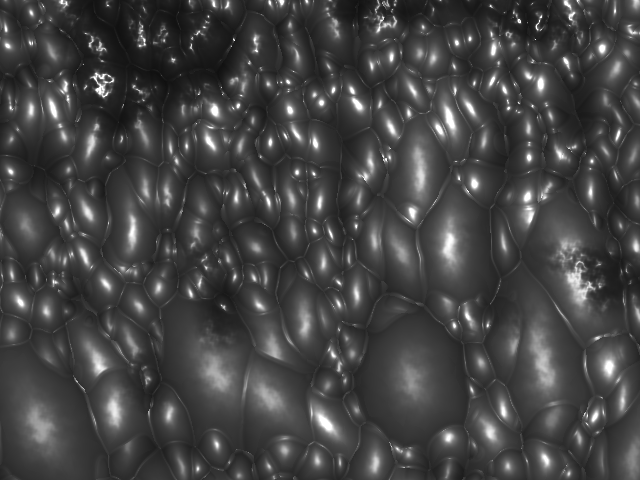
Give the GLSL for this texture, as a Shadertoy shader.

```glsl
// Glossy grey botryoidal mineral: tilted, egg-shaped domes in four sizes are
// merged by height, so large ones bury small ones. The creases are filleted
// in places, and highlights come from surface slope roughened by sines.

#define STRETCH 1.35       // height of a scatter cell over its width
#define TILT 0.2           // mean lean of the domes, radians
#define LIFT 0.85          // dome height over its radius
#define FILLET 0.008       // width of the rounded creases
#define BODY_GREY 0.125    // grey of steep flanks
#define FACING_GREY 0.155  // extra grey where the surface faces the eye
#define HALO 0.21          // strength of the soft highlight
#define GLINT 0.72         // strength of the sharp highlight

struct Surface {
    float top, next;          // two greatest heights
    vec2 slope, nextSlope;    // their gradients
    float tone, nextTone;     // random value of their domes
};

vec4 hash4(vec2 c) {
    vec4 q = fract(c.xyxy * vec4(0.1031, 0.1030, 0.0973, 0.1099));
    q += dot(q, q.wzxy + 33.33);
    return fract((q.xxyz + q.yzzw) * q.zywx);
}

// Layered, rotated sines, about -1 to 1
float waves(vec2 p) {
    float sum = 0.0, amp = 0.5;
    for (int i = 0; i < 4; i++) {
        p = mat2(0.8, 0.6, -0.6, 0.8) * p * 1.7 + 1.3;
        sum += amp * sin(p.x + 1.3 * sin(p.y));
        amp *= 0.6;
    }
    return sum;
}

void addDome(inout Surface s, float height, vec2 slope, float tone) {
    if (height > s.top) {
        s.next = s.top;
        s.nextSlope = s.slope;
        s.nextTone = s.tone;
        s.top = height;
        s.slope = slope;
        s.tone = tone;
    } else if (height > s.next) {
        s.next = height;
        s.nextSlope = slope;
        s.nextTone = tone;
    }
}

// Scatter domes of one size; "lower" makes them denser toward the bottom
void addLayer(inout Surface s, vec2 p, float size, float amount, float lower, float sink) {
    vec2 cell = size * vec2(1.0, STRETCH);
    vec2 home = floor(p / cell);
    for (int j = -1; j <= 1; j++)
    for (int i = -1; i <= 1; i++) {
        vec2 c = home + vec2(i, j);
        vec4 place = hash4(c + size * 977.0);
        vec4 form = hash4(c + size * 531.0 + 57.0);
        vec2 centre = (c + 0.15 + 0.7 * place.xy) * cell;
        if (place.w > amount + lower * (0.5 - centre.y)) continue;

        float angle = TILT + 0.9 * (place.z - 0.5);
        mat2 turn = mat2(cos(angle), -sin(angle), sin(angle), cos(angle));
        vec2 radius = size * mix(0.65, 1.15, form.x) * vec2(0.46, mix(0.52, 0.92, form.y));
        vec2 q = turn * (p - centre) / radius;
        q.x *= 1.0 + 0.2 * clamp(q.y, -1.0, 1.0);
        float u = dot(q, q);
        float rise = LIFT * radius.x;
        float height = rise * (1.0 - 0.5 * u - 0.5 * u * u) - sink * (0.1 + 1.5 * form.z);
        vec2 slope = -rise * (1.0 + 2.0 * u) * ((q / radius) * turn);
        addDome(s, height, slope, form.w);
    }
}

void mainImage(out vec4 fragColor, in vec2 fragCoord) {
    vec2 p = fragCoord / iResolution.y;
    vec2 warped = p + 0.010 * vec2(waves(p * 9.0), waves(p * 9.0 + 5.0));

    // Domes from tiny to huge
    Surface s = Surface(-9.0, -9.0, vec2(0), vec2(0), 0.0, 0.0);
    addLayer(s, warped, 0.042, 0.55, -0.3, 0.004);
    addLayer(s, warped, 0.080, 1.00, 0.0, 0.008);
    addLayer(s, warped, 0.150, 0.50, 0.7, 0.018);
    addLayer(s, warped, 0.260, 0.36, 1.4, 0.030);

    // Round some creases by blending toward the mean slope
    float edge = (s.top - s.next) / max(length(s.slope - s.nextSlope), 0.15);
    float inside = smoothstep(0.0, FILLET, edge);
    float worn = smoothstep(-0.35, 0.45, waves(p * 8.0 + 21.0));
    float blend = mix(smoothstep(0.0, 0.4 * FILLET, edge), inside, worn);
    vec2 slope = mix(0.5 * (s.slope + s.nextSlope), s.slope, blend);
    float tone = mix(0.5 * (s.tone + s.nextTone), s.tone, inside);

    // Dark, rough, glittering patches, mostly in the upper part
    float rough = smoothstep(0.3, 0.85, waves(p * 3.5 + 3.0) + 0.8 * (p.y - 0.6));
    float broad = waves(p * 2.2 + 14.0);
    vec2 bump = vec2(waves(p * 60.0), waves(p * 60.0 + 9.0));
    slope += bump * (0.05 + 0.5 * rough);

    // Body grey and crevice shade
    float facing = inversesqrt(1.0 + dot(slope, slope));
    float grey = BODY_GREY + FACING_GREY * facing + 0.05 * (tone - 0.5);
    grey -= 0.03 * exp(-edge / 0.012) * inside;
    grey *= (1.0 - 0.45 * rough) * (1.0 + 0.12 * broad);

    // Soft and sharp highlights, dimmed in unworn creases
    vec2 glance = slope - vec2(0.0, 0.05);
    float off = dot(glance, glance);
    float shine = mix(mix(0.3, 0.8, worn), 1.0, inside) * (1.0 + 0.35 * broad);
    float gloss = mix(0.25, 1.1, tone) * mix(0.75, 1.15, p.y);
    grey += shine * HALO * mix(0.45, 1.35, tone) * exp(-off / 0.14);
    grey += shine * GLINT * gloss * exp(-off / 0.022);

    fragColor = vec4(vec3(clamp(grey, 0.0, 1.0)), 1.0);
}
```
